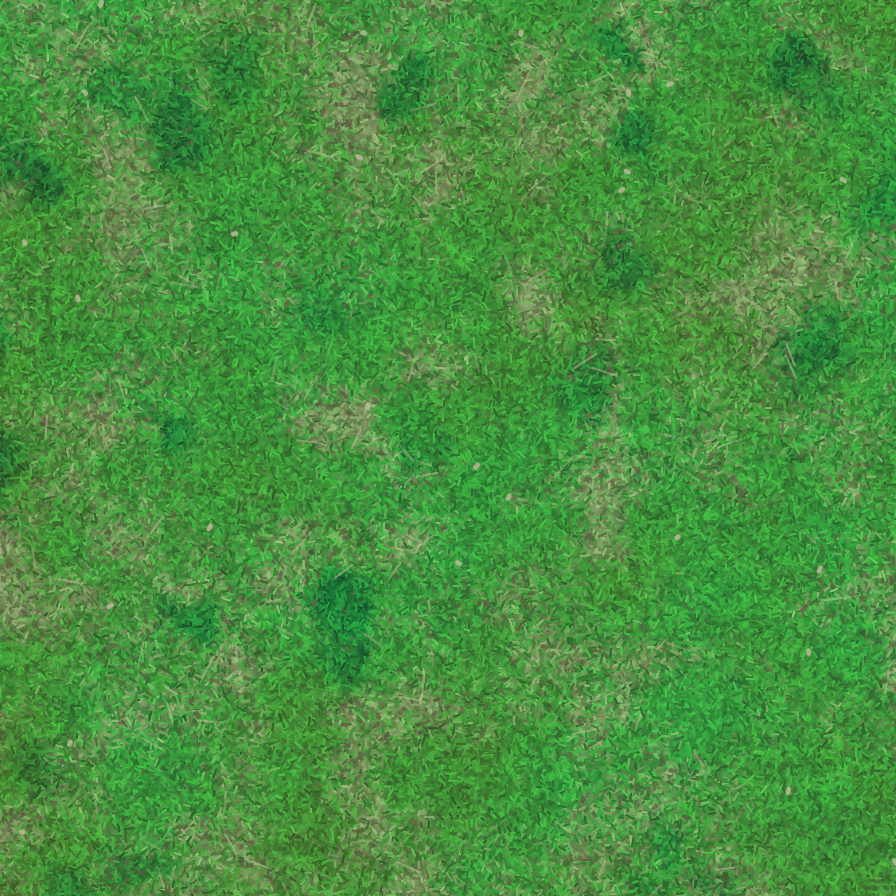
A three.js fragment shader for this texture:

```glsl
varying vec2 vUv;

#define BLADE_CELLS 115.0
#define TUFT_CELLS 175.0
#define DRY_SCALE 15.0
#define LUSH_SCALE 6.0
#define CLOVER_CELLS 7.0
#define GRAIN_CONTRAST 1.25
#define GREEN_DARK vec3(0.20, 0.43, 0.18)
#define GREEN_LIGHT vec3(0.27, 0.71, 0.25)
#define STRAW_DARK vec3(0.41, 0.46, 0.30)
#define STRAW_LIGHT vec3(0.60, 0.71, 0.47)
#define SOIL vec3(0.38, 0.34, 0.26)
#define PALE vec3(0.74, 0.73, 0.59)

float hash(vec2 p) {
  return fract(sin(dot(p, vec2(127.1, 311.7))) * 43758.5453);
}

float noise(vec2 p) {
  vec2 i = floor(p);
  vec2 f = fract(p);
  f = f * f * (3.0 - 2.0 * f);
  float low = mix(hash(i), hash(i + vec2(1.0, 0.0)), f.x);
  float high = mix(hash(i + vec2(0.0, 1.0)), hash(i + 1.0), f.x);
  return mix(low, high, f.y);
}

float fbm(vec2 p) {
  float sum = 0.0;
  float amplitude = 0.5;
  for (int i = 0; i < 4; i++) {
    sum += amplitude * noise(p);
    p = mat2(1.6, 1.2, -1.2, 1.6) * p + 17.3;
    amplitude *= 0.5;
  }
  return sum / 0.9375;
}

// One randomly turned stroke per cell; returns tone, hue and coverage
vec3 strokes(vec2 p, float halfLength, float width, float chance) {
  vec2 cell = floor(p);
  vec3 result = vec3(0.5, 0.5, 0.0);
  for (int y = -1; y <= 1; y++) {
    for (int x = -1; x <= 1; x++) {
      vec2 id = cell + vec2(float(x), float(y));
      vec2 q = p - id - vec2(hash(id + 3.1), hash(id + 7.7));
      float angle = 3.14159 * hash(id + 11.3);
      vec2 dir = vec2(cos(angle), sin(angle));
      float reach = halfLength * (0.5 + 0.5 * hash(id + 19.9));
      float d = length(q - dir * clamp(dot(q, dir), -reach, reach));
      float cover = 1.0 - smoothstep(width * 0.4, width, d);
      cover *= step(hash(id + 23.7), chance);
      vec2 look = vec2(hash(id + 31.1), hash(id + 41.9));
      result.xy = mix(result.xy, look, cover);
      result.z = max(result.z, cover);
    }
  }
  return result;
}

// Soft round patches of darker, denser growth
float cloverPatches(vec2 uv) {
  vec2 warp = vec2(fbm(uv * 18.0), fbm(uv * 18.0 + 50.0)) - 0.5;
  vec2 p = uv * CLOVER_CELLS + warp * 0.6;
  vec2 cell = floor(p);
  float patches = 0.0;
  for (int y = -1; y <= 1; y++) {
    for (int x = -1; x <= 1; x++) {
      vec2 id = cell + vec2(float(x), float(y));
      vec2 centre = id + vec2(hash(id + 5.3), hash(id + 9.1));
      float radius = mix(0.25, 0.46, hash(id + 13.7));
      float strength = step(hash(id + 27.1), 0.42) * mix(0.5, 1.0, hash(id + 2.9));
      float blob = 1.0 - smoothstep(radius * 0.3, radius, length(p - centre));
      patches = max(patches, blob * strength);
    }
  }
  return patches;
}

void main() {
  // Broad patches
  float clover = cloverPatches(vUv);
  float lush = fbm(vUv * LUSH_SCALE + 4.0) - 0.5;
  float dryness = fbm(vUv * DRY_SCALE + 30.0);

  // Fine grass: ground grain under two layers of blades
  vec2 look = vec2(noise(vUv * 230.0), noise(vUv * 190.0 + 60.0));
  vec3 tufts = strokes(vUv * TUFT_CELLS + 20.0, 0.5, 0.36, 0.9);
  vec3 blades = strokes(vUv * BLADE_CELLS, 0.55, 0.23, 0.85);
  look = mix(look, tufts.xy, tufts.z);
  look = mix(look, blades.xy, blades.z);
  float clumps = noise(vUv * 75.0 + 8.0) - 0.5;

  // Shade and dryness of each blade
  float shade = 0.5 + GRAIN_CONTRAST * (look.x - 0.5) + 0.35 * clumps;
  shade += 0.35 * lush - 0.36 * clover;
  float dry = dryness + 0.5 * (look.y - 0.5) - 0.25 * lush - 0.3 * clover;
  dry = smoothstep(0.41, 0.92, dry);
  vec3 green = mix(GREEN_DARK, GREEN_LIGHT, shade);
  green += vec3(-0.07, 0.0, 0.02) * (clover + 2.0 * lush);
  vec3 straw = mix(STRAW_DARK, STRAW_LIGHT, shade);
  vec3 color = mix(green, straw, dry);

  // Scattered soil specks, dead stalks and pale crumbs
  float open = smoothstep(0.42, 0.62, dryness);
  float soil = strokes(vUv * 80.0 + 70.0, 0.25, 0.26, 0.16).z;
  float stalks = strokes(vUv * 32.0 + 90.0, 0.5, 0.055, 0.2).z;
  float crumbs = strokes(vUv * 24.0 + 40.0, 0.05, 0.09, 0.05).z;
  color = mix(color, SOIL, soil * (0.2 + 0.45 * open));
  color = mix(color, PALE, stalks * (0.12 + 0.4 * open));
  color = mix(color, PALE, crumbs * 0.85);

  gl_FragColor = vec4(clamp(color, 0.0, 1.0), 1.0);
}
```
